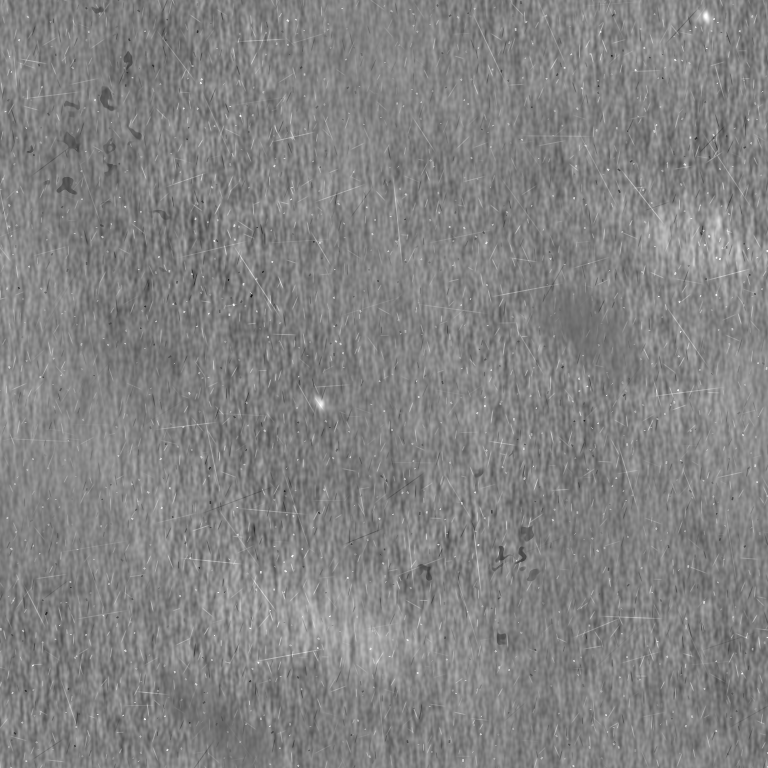
Write a Shadertoy shader that draws this texture.

```glsl
// Worn grey metal: steep brushed fibres, scattered scratches, pale rubs and dark chips.

const float BASE_GREY = 0.502;
const float FIBRE_CONTRAST = 1.15;
const float CLOUD_CONTRAST = 0.045;
const float RUB_BRIGHTNESS = 0.13;
const float SMUDGE_DARKNESS = 0.055;
const float CHIP_GREY = 0.27;
const float HAIRLINE = 0.0006;   // half width of a fine scratch
const float STEEP = 1.52;        // main brushing angle in radians
const vec2 RUB_CENTER = vec2(0.93, 0.68);
const vec2 SMUDGE_CENTER = vec2(0.78, 0.56);
const vec2 HAZE_CENTER = vec2(0.52, 0.90);
const vec2 CHIP_CENTER = vec2(0.13, 0.82);
const vec2 FLAKE_CENTER = vec2(0.415, 0.475);

vec3 hash3(vec2 p) {
    vec3 q = fract(p.xyx * vec3(0.1031, 0.1030, 0.0973));
    q += dot(q, q.yxz + 33.33);
    return fract((q.xxy + q.yzz) * q.zyx);
}

vec2 rotate(vec2 p, float a) {
    float c = cos(a), s = sin(a);
    return vec2(c * p.x + s * p.y, c * p.y - s * p.x);
}

float cornerSlope(vec2 cell, vec2 offset) {
    float a = 6.2832 * hash3(cell).x;
    return dot(vec2(cos(a), sin(a)), offset);
}

// Gradient noise, roughly -1 to 1
float noise(vec2 p) {
    vec2 i = floor(p), f = p - i;
    vec2 u = f * f * f * (f * (f * 6.0 - 15.0) + 10.0);
    vec2 e = vec2(1.0, 0.0);
    float low = mix(cornerSlope(i, f), cornerSlope(i + e, f - e), u.x);
    float high = mix(cornerSlope(i + e.yx, f - e.yx), cornerSlope(i + e.xx, f - e.xx), u.x);
    return 1.5 * mix(low, high, u.y);
}

// Offset to the nearest copy on a diagonal half-step lattice
vec2 nearestCopy(vec2 d) {
    vec2 a = d - round(d), b = fract(d) - 0.5;
    return dot(a, a) < dot(b, b) ? a : b;
}

float softSpot(vec2 d, vec2 radius) {
    d /= radius;
    return exp(-dot(d, d));
}

// One tapered stroke per grid cell; aim holds the mean angle and its spread
float strokes(vec2 p, float cells, vec2 aim, float reach, float width, float density) {
    vec2 g = p * cells, id = floor(g);
    float cover = 0.0;
    for (int y = -1; y <= 1; y++)
    for (int x = -1; x <= 1; x++) {
        vec2 cell = id + vec2(x, y);
        vec3 place = hash3(cell + cells * 7.3), style = hash3(cell + cells * 3.1 + 50.0);
        if (place.z > density) continue;
        vec2 d = rotate(g - cell - place.xy, aim.x + aim.y * (2.0 * style.x - 1.0));
        float taper = 1.0 - smoothstep(0.5, 1.0, abs(d.x) / (reach * (0.3 + 0.7 * style.y)));
        float line = clamp((width - abs(d.y) / cells) * iResolution.y + 0.5, 0.0, 1.0);
        cover = max(cover, (0.2 + 0.8 * style.z) * taper * line);
    }
    return cover;
}

// Ragged dark chips gathered in clusters
float chips(vec2 p) {
    const float CELLS = 26.0;
    vec2 g = p * CELLS + 0.3 * vec2(noise(p * 75.0), noise(p * 75.0 + 40.0));
    vec2 id = floor(g);
    float density = 0.5 * softSpot(nearestCopy(p - CHIP_CENTER), vec2(0.09, 0.13));
    float cover = 0.0;
    for (int y = -1; y <= 1; y++)
    for (int x = -1; x <= 1; x++) {
        vec2 cell = id + vec2(x, y);
        vec3 place = hash3(cell + 91.0), style = hash3(cell + 17.0);
        vec2 d = rotate(g - cell - place.xy, 3.14 * style.x) * vec2(0.75, 1.4);
        float radius = mix(0.1, 0.26, style.y);
        float inside = 1.0 - smoothstep(radius - 0.05, radius + 0.05, length(d));
        cover = max(cover, inside * (0.5 + 0.5 * style.z) * smoothstep(0.0, 0.04, density - place.z));
    }
    return cover;
}

void mainImage(out vec4 fragColor, in vec2 fragCoord) {
    vec2 p = fragCoord / iResolution.y;

    // Broad worn areas with ragged borders
    vec2 ragged = vec2(noise(p * 18.0), noise(p * vec2(45.0, 9.0))) * 0.02;
    float rub = softSpot(rotate(nearestCopy(p - RUB_CENTER) + ragged, -0.35), vec2(0.13, 0.05));
    float smudge = softSpot(rotate(nearestCopy(p - SMUDGE_CENTER) + ragged, -0.75), vec2(0.10, 0.04));
    smudge = smoothstep(0.2, 0.7, smudge);
    float haze = softSpot(nearestCopy(p - HAZE_CENTER), vec2(0.17, 0.12));
    float flake = softSpot(rotate(nearestCopy(p - FLAKE_CENTER) + 0.3 * ragged, -0.5), vec2(0.013, 0.007));
    float cloud = noise(p * 3.0 + 5.0) + 0.6 * noise(p * vec2(9.0, 7.0));
    float blotch = smoothstep(0.3, 0.65, noise(p * vec2(24.0, 15.0) + 3.0));

    // Brushed fibres and fine grain
    float streak = noise(rotate(p, 0.05) * vec2(110.0, 13.0));
    float fibre = 0.075 * noise(rotate(p, 0.10) * vec2(190.0, 24.0))
                + 0.065 * noise(rotate(p, -0.16) * vec2(160.0, 30.0) + 9.0)
                + 0.065 * noise(p * vec2(230.0, 120.0))
                + 0.035 * noise(p * vec2(60.0, 8.0));
    float rough = clamp(1.0 + 0.35 * noise(p * 5.0 + 21.0) - 0.3 * haze - 0.6 * smudge, 0.3, 1.4);

    // Light and dark scratches, ticks and specks
    float light = 0.24 * strokes(p, 45.0, vec2(STEEP, 0.5), 0.5, HAIRLINE, 0.6)
                + 0.16 * strokes(p, 37.0, vec2(0.3, 1.5), 0.55, HAIRLINE, 0.4)
                + 0.36 * strokes(p, 61.0, vec2(1.8, 0.8), 0.14, 0.0011, 0.25)
                + 0.20 * strokes(p, 9.0, vec2(1.95, 0.3), 0.6, HAIRLINE, 0.5)
                + 0.20 * strokes(p, 11.0, vec2(0.1, 0.3), 0.6, HAIRLINE, 0.45);
    float dark = 0.18 * strokes(p, 42.0, vec2(STEEP, 0.4), 0.5, HAIRLINE, 0.5)
               + 0.28 * strokes(p, 52.0, vec2(STEEP, 1.0), 0.15, 0.001, 0.12)
               + 0.14 * strokes(p, 8.0, vec2(0.7, 0.4), 0.5, HAIRLINE, 0.35);

    float grey = BASE_GREY + CLOUD_CONTRAST * cloud + 0.03 * haze;
    grey += rub * (RUB_BRIGHTNESS + 0.14 * streak);
    grey -= SMUDGE_DARKNESS * smudge + 0.035 * blotch;
    grey += rough * (FIBRE_CONTRAST * fibre + light - dark);
    grey += flake * (0.28 + 0.3 * streak);
    grey = mix(grey, CHIP_GREY + 0.5 * fibre, 0.9 * chips(p));
    fragColor = vec4(vec3(clamp(grey, 0.0, 1.0)), 1.0);
}
```
